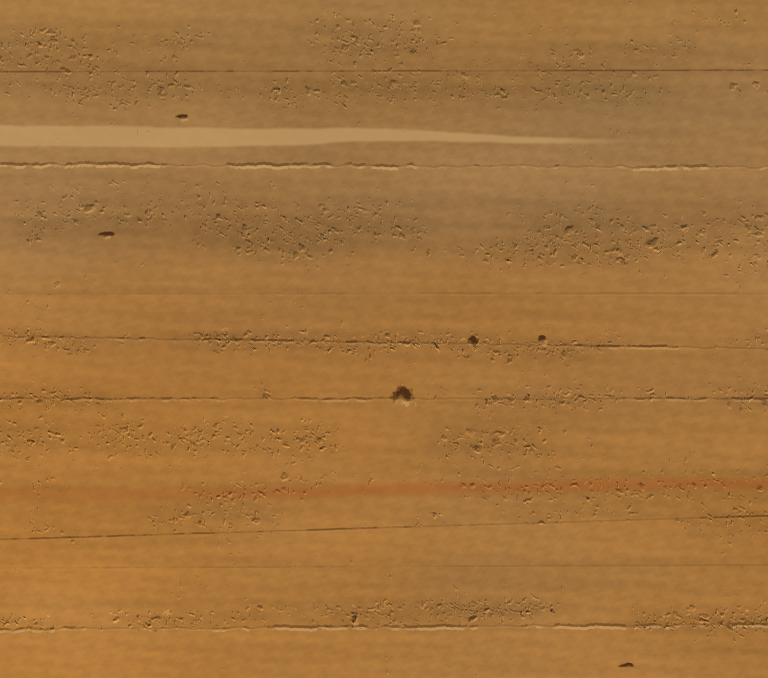
Reproduce this texture procedurally as a Shadertoy shader.

```glsl
const vec3 UPPER_EARTH = vec3(0.62, 0.46, 0.27);
const vec3 MIDDLE_EARTH = vec3(0.645, 0.45, 0.235);
const vec3 LOWER_EARTH = vec3(0.69, 0.475, 0.235);
const vec3 PALE_CLAY = vec3(0.75, 0.60, 0.39);
const vec3 RED_CLAY = vec3(0.66, 0.36, 0.16);
const vec3 LIT_LIP = vec3(0.80, 0.63, 0.40);
const vec3 SHADOW = vec3(0.25, 0.14, 0.06);
// Seams: height, slope, shadow strength, lit lip strength
const vec4 SEAMS[8] = vec4[8](
    vec4(0.893, 0.002, 0.45, 0.05), vec4(0.757, -0.004, 0.45, 0.85),
    vec4(0.566, 0.0, 0.15, 0.15), vec4(0.503, -0.016, 0.6, 0.5),
    vec4(0.411, 0.0, 0.5, 0.5), vec4(0.203, 0.031, 0.5, 0.12),
    vec4(0.161, 0.004, 0.15, 0.05), vec4(0.071, 0.006, 0.45, 0.75));
// Crumbling beds: height, spread, pit density
const vec3 BEDS[9] = vec3[9](
    vec3(0.935, 0.035, 0.45), vec3(0.865, 0.02, 0.4), vec3(0.65, 0.045, 0.5),
    vec3(0.495, 0.014, 0.6), vec3(0.415, 0.015, 0.6), vec3(0.36, 0.025, 0.5),
    vec3(0.275, 0.02, 0.35), vec3(0.235, 0.02, 0.35), vec3(0.09, 0.015, 0.75));
// Hollows: centre, half width, half height
const vec4 HOLLOWS[6] = vec4[6](
    vec4(0.596, 0.417, 0.020, 0.015), vec4(0.698, 0.497, 0.010, 0.011),
    vec4(0.800, 0.499, 0.008, 0.008), vec4(0.158, 0.655, 0.015, 0.006),
    vec4(0.268, 0.828, 0.010, 0.005), vec4(0.925, 0.018, 0.013, 0.005));

float hash(vec2 cell) {
    vec3 q = fract(cell.xyx * vec3(0.1031, 0.1030, 0.0973));
    q += dot(q, q.yzx + 33.33);
    return fract((q.x + q.y) * q.z);
}
// Layered, rotated sines, roughly -1 to 1
float waves(vec2 p) {
    float sum = 0.0, amp = 0.5;
    for (int i = 0; i < 5; i++, amp *= 0.62) {
        p = mat2(0.8, -0.6, 0.6, 0.8) * p * 1.7 + 1.3;
        sum += amp * sin(p.x + 1.5 * sin(p.y));
    }
    return sum;
}
// Cellular pits of random size, thinned out by density
float pits(vec2 p, float density) {
    vec2 cell = floor(p);
    float depth = 0.0;
    for (int i = 0; i < 9; i++) {
        vec2 c = cell + vec2(i % 3 - 1, i / 3 - 1);
        vec2 centre = c + 0.15 + 0.7 * vec2(hash(c), hash(c + 17.0));
        float present = smoothstep(0.0, 0.2, density - hash(c + 41.0));
        float radius = max(0.001, present * mix(0.15, 0.5, hash(c + 73.0)));
        depth = max(depth, present * (1.0 - smoothstep(0.2 * radius, radius, length(p - centre))));
    }
    return depth;
}
float pitDepth(vec2 p, float density) {
    p += 0.0045 * vec2(waves(p * 85.0), waves(p.yx * 90.0 + 5.0));
    vec2 leaning = vec2(0.8 * p.x + 0.35 * p.y, p.y);
    return 0.9 * pits(leaning * 55.0, density * 0.5)
         + 0.7 * pits(leaning * 100.0 + 9.0, density * 0.75)
         + 0.5 * pits(leaning * 180.0 + 23.0, density);
}
float bedDensity(vec2 p) {
    float density = 0.15;
    for (int i = 0; i < 9; i++) {
        float d = (p.y - BEDS[i].x + 0.012 * waves(vec2(p.x * 3.0, float(i)))) / BEDS[i].y;
        density += BEDS[i].z * exp(-d * d);
    }
    return density * smoothstep(-0.8, 0.5, waves(p * vec2(7.0, 14.0)));
}
float band(float d, float halfWidth, float feather) {
    return 1.0 - smoothstep(halfWidth - feather, halfWidth + feather, abs(d));
}
vec3 earth(vec2 p) {
    vec3 colour = mix(LOWER_EARTH, MIDDLE_EARTH, smoothstep(0.15, 0.5, p.y));
    colour = mix(colour, UPPER_EARTH, smoothstep(0.5, 0.85, p.y));
    float broad = 0.06 * waves(p * vec2(1.2, 2.5)) + 0.045 * waves(vec2(p.x * 0.8, p.y * 13.0));
    float streaks = 0.03 * waves(vec2(p.x * 3.0, p.y * 80.0)) + 0.035 * waves(p * vec2(90.0, 130.0));
    return colour * (1.0 + broad + streaks) + vec3(0.0, 0.012, 0.025) * waves(p * vec2(1.5, 4.0) + 4.0);
}
vec3 addClayBands(vec3 colour, vec2 p) {
    float bump = (p.x - 0.58) / 0.15;
    float paleLine = 0.800 - 0.010 * p.x + 0.007 * exp(-bump * bump) + 0.001 * waves(p * 25.0);
    float halfWidth = mix(0.015, 0.003, smoothstep(0.2, 0.95, p.x));
    float pale = band(p.y - paleLine, halfWidth, 0.003) * (1.0 - smoothstep(0.8, 0.97, p.x));
    float redLine = 0.270 + 0.014 * p.x + 0.003 * waves(vec2(p.x * 3.0, 2.0));
    float red = band(p.y - redLine, 0.008, 0.008) * mix(0.25, 0.5, smoothstep(0.1, 0.5, p.x));
    return mix(mix(colour, PALE_CLAY, 0.75 * pale), RED_CLAY, red);
}
vec3 addSeam(vec3 colour, vec2 p, vec4 seam, float pixel) {
    float ragged = 0.0025 * seam.w * waves(vec2(p.x * 60.0, seam.x * 50.0));
    float d = p.y - seam.x - seam.y * p.x - ragged;
    float broken = smoothstep(-0.25, 0.5, waves(vec2(p.x * 9.0, seam.x * 90.0)) + 0.6 * waves(p * 110.0));
    float thickness = 0.0012 + 0.0012 * seam.w * broken;
    float shade = band(d - thickness, thickness, 0.0004 + pixel * 0.5);
    float lip = band(d + thickness, thickness, 0.0004 + pixel * 0.5);
    colour = mix(colour, SHADOW, seam.z * shade * mix(0.3, 0.9, broken));
    return mix(colour, LIT_LIP, seam.w * lip * mix(0.2, 0.9, broken));
}
vec3 addHollow(vec3 colour, vec2 p, vec4 hollow) {
    vec2 q = (p - hollow.xy) / hollow.zw + 0.3 * vec2(waves(p * 90.0), waves(p.yx * 95.0));
    float crumbs = smoothstep(-0.3, 0.4, waves(p * 150.0));
    float rim = 1.0 - smoothstep(0.5, 0.95, length(q - vec2(0.25, -0.6)));
    float inside = (1.0 - smoothstep(0.55, 0.95, length(q))) * smoothstep(-0.8, 0.1, q.y);
    return mix(mix(colour, LIT_LIP, 0.65 * rim * crumbs), SHADOW, 0.85 * inside);
}
void mainImage(out vec4 fragColor, in vec2 fragCoord) {
    float pixel = 1.0 / iResolution.y;
    vec2 p = fragCoord * pixel;
    vec3 colour = addClayBands(earth(p), p);
    for (int i = 0; i < 8; i++) colour = addSeam(colour, p, SEAMS[i], pixel);
    // Pits lit from above: dark upper walls, bright lower walls
    float density = bedDensity(p);
    float depth = pitDepth(p, density);
    float light = pitDepth(p + vec2(-0.001, 0.003), density) - depth;
    colour *= 1.0 - 0.10 * density + clamp(0.32 * light - 0.13 * depth, -0.55, 0.3);
    for (int i = 0; i < 6; i++) colour = addHollow(colour, p, HOLLOWS[i]);
    fragColor = vec4(clamp(colour, 0.0, 1.0), 1.0);
}
```
